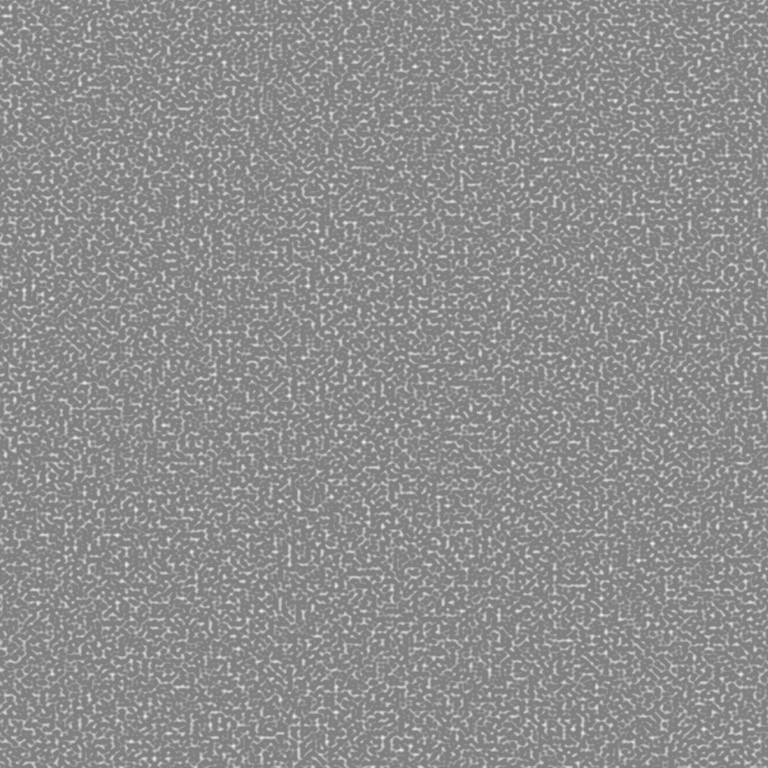
Write a Shadertoy shader that draws this texture.

```glsl
// Fine pale speckle on flat mid grey, like sprayed plaster.
// Gradient noise on a dense lattice keeps the grains evenly spread; it is cut
// off near its middle, so only the crests show as beads and short strands.

// Random unit slope of a lattice point
vec2 slope(vec2 cell) {
    float angle = 6.2832 * fract(sin(dot(cell, vec2(12.9898, 78.233))) * 43758.5453);
    return vec2(cos(angle), sin(angle));
}

float gradientNoise(vec2 p) {
    vec2 cell = floor(p);
    vec2 f = fract(p);
    vec2 blend = f * f * (3.0 - 2.0 * f);
    vec2 right = vec2(1.0, 0.0);
    vec2 up = vec2(0.0, 1.0);
    float lower = mix(dot(slope(cell), f),
                      dot(slope(cell + right), f - right), blend.x);
    float upper = mix(dot(slope(cell + up), f - up),
                      dot(slope(cell + 1.0), f - 1.0), blend.x);
    return mix(lower, upper, blend.y);
}

void mainImage(out vec4 fragColor, in vec2 fragCoord) {
    vec2 uv = fragCoord / iResolution.y;

    // Wider than tall cells favour short horizontal strands
    float crest = gradientNoise(uv * vec2(165.0, 182.0) + 7.3);

    // Brightness rises faster towards the peaks; the troughs stay flat grey
    float speckle = 0.025 + 0.46 * crest + 0.2 * crest * crest;
    float grey = 0.5 + max(speckle, 0.0);

    fragColor = vec4(vec3(grey), 1.0);
}
```
